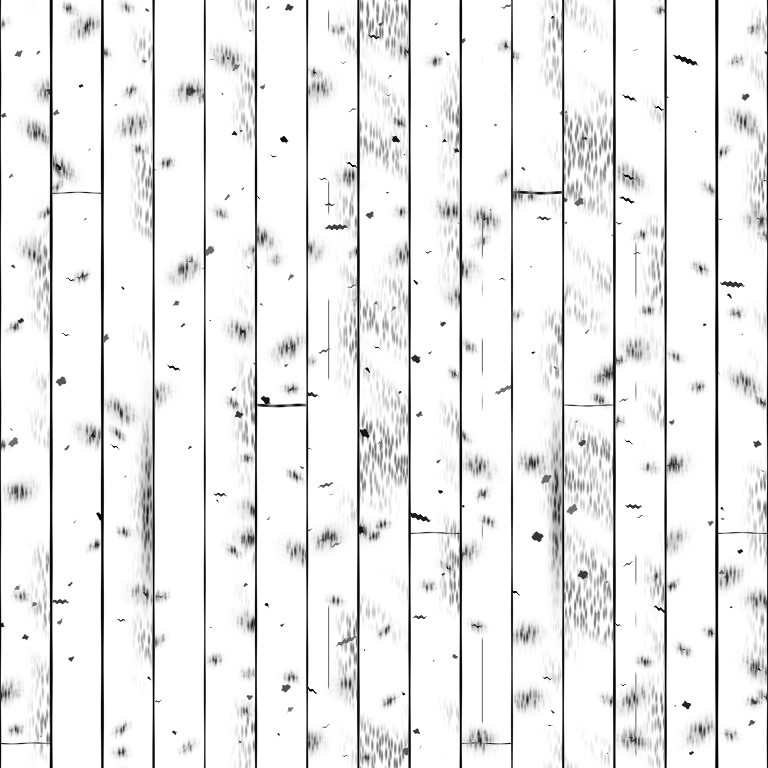
Give the GLSL for this texture, as a WebGL 1 fragment shader.

```glsl
precision highp float;
// Fifteen white-washed wooden planks with black seams, end joints, knots and worn grain.

uniform vec2 u_resolution;

const float PLANKS = 15.0;
const float TAU = 6.2831853;

vec2 hash2(vec2 p) {
  return fract(sin(vec2(dot(p, vec2(127.1, 311.7)), dot(p, vec2(269.5, 183.3)))) * 43758.55);
}

// Distance to the nearest cell point, repeating after the given number of cells
float cellular(vec2 p, vec2 period) {
  vec2 cell = floor(p);
  float nearest = 2.0;
  for (int y = -1; y <= 1; y++) {
    for (int x = -1; x <= 1; x++) {
      vec2 c = cell + vec2(float(x), float(y));
      nearest = min(nearest, length(c + hash2(mod(c, period)) - p));
    }
  }
  return nearest;
}

float line(float dist, float halfWidth, float aa) {
  return 1.0 - smoothstep(halfWidth - aa, halfWidth + aa, dist);
}

// One possible knot or smudge per cell, cut off at the plank edges
float knots(vec2 local, float plank, float rows, float size, float streak, float aa) {
  float y = local.y * rows;
  float ink = 0.0;
  for (int k = -1; k <= 1; k++) {
    float row = floor(y) + float(k);
    vec2 id = vec2(plank + rows, mod(row, rows));
    vec2 place = hash2(id);
    vec2 kind = hash2(id + 57.3);
    vec2 shape = hash2(id + 91.7);
    vec2 d = vec2((local.x - place.x) / PLANKS, (y - row - place.y) / rows);
    d.y += (shape.x - 0.5) * d.x;
    d += 0.0009 * sin(d.yx * 900.0 + place * TAU);

    // Feathery planks carry flat strokes instead of round knots
    float feathery = step(5.0, plank) * step(mod(plank, 6.0), 0.5);
    float flatness = max(feathery, step(0.85, shape.y));
    vec2 squash = mix(vec2(0.9, 1.1), vec2(0.38, 1.9), flatness);
    float radius = size * mix(0.25, 1.0, kind.x * kind.x);
    float spot = line(length(d * squash), radius, aa);
    ink = max(ink, spot * step(kind.y, 0.52) * mix(0.55, 1.0, shape.x));

    // Soft stains, broken up by the grain
    vec2 q = d / (size * vec2(2.3, 1.7));
    float smudge = exp(-dot(q, q)) * (0.25 + 0.75 * streak);
    ink = max(ink, smudge * step(0.4, kind.y) * step(kind.y, 0.66) * 0.9);
  }
  return ink;
}

void main() {
  vec2 uv = gl_FragCoord.xy / u_resolution;
  float aa = 0.75 / min(u_resolution.x, u_resolution.y);
  float plank = floor(uv.x * PLANKS);
  vec2 local = vec2(fract(uv.x * PLANKS), uv.y);

  // Fine vertical grain in patches, wide on some planks and along one edge on others
  float fibre = cellular(uv * vec2(240.0, 48.0), vec2(240.0, 48.0));
  float streak = 1.0 - smoothstep(0.08, 0.62, fibre);
  float wave = sin(TAU * 2.0 * uv.y + plank * 2.1) + sin(TAU * 5.0 * uv.y + plank * 4.7)
             + 0.6 * sin(TAU * 13.0 * uv.y + plank * 1.3 + local.x * 5.0);
  float patches = smoothstep(-0.6, 2.0, wave);
  float wide = step(4.0, plank) * step(2.5, mod(plank, 4.0));
  float edge = step(mod(plank, 2.0), 0.5) * smoothstep(0.45, 1.0, local.x);
  float ink = streak * patches * max(wide * 0.55, edge * 0.6);

  // Long dark stains beside a seam
  vec2 stain = (local - vec2(0.88, 0.34)) / vec2(0.12, 0.09);
  ink = max(ink, step(abs(mod(plank, 8.0) - 2.0), 0.5)
                 * exp(-dot(stain, stain)) * (0.35 + 0.6 * streak));

  // Large knots and small specks
  ink = max(ink, knots(local, plank, 13.0, 0.0066, streak, aa));
  ink = max(ink, knots(local, plank, 23.0, 0.0034, streak, aa));

  // Broken hairline cracks down the feathery planks
  float cracked = step(5.0, plank) * step(mod(plank, 3.0), 0.5);
  float crack = line(abs(local.x - 0.42) / PLANKS, 0.0005, aa);
  ink = max(ink, cracked * crack * smoothstep(0.5, 1.0, wave) * 0.8);

  // End joints in four staggered rows
  float joint = -1.0;
  if (mod(plank, 9.0) < 0.5) joint = 0.032;
  if (mod(plank, 9.0) == 1.0) joint = 0.749;
  if (mod(plank, 6.0) == 5.0) joint = 0.472;
  if (mod(plank, 6.0) == 2.0 && plank > 2.0) joint = 0.306;
  float heavy = step(4.0, plank) * step(mod(plank, 5.0), 0.5);
  float sag = 0.0006 * sin(local.x * 7.0 + plank);
  float jointInk = line(abs(uv.y - joint + sag), mix(0.0007, 0.0017, heavy), aa);
  ink = max(ink, jointInk * (0.8 + 0.2 * sin(local.x * 19.0 + plank)));

  // Seams between planks, each with its own slightly uneven width
  float seam = floor(uv.x * PLANKS + 0.5);
  float seamId = mod(seam, PLANKS);
  float halfWidth = mix(0.0010, 0.0019, hash2(vec2(seamId, 4.0)).x)
                  + 0.0002 * sin(TAU * 7.0 * uv.y + seamId * 2.4);
  ink = max(ink, line(abs(uv.x - seam / PLANKS), halfWidth, aa));

  gl_FragColor = vec4(vec3(1.0 - 0.98 * clamp(ink, 0.0, 1.0)), 1.0);
}
```
